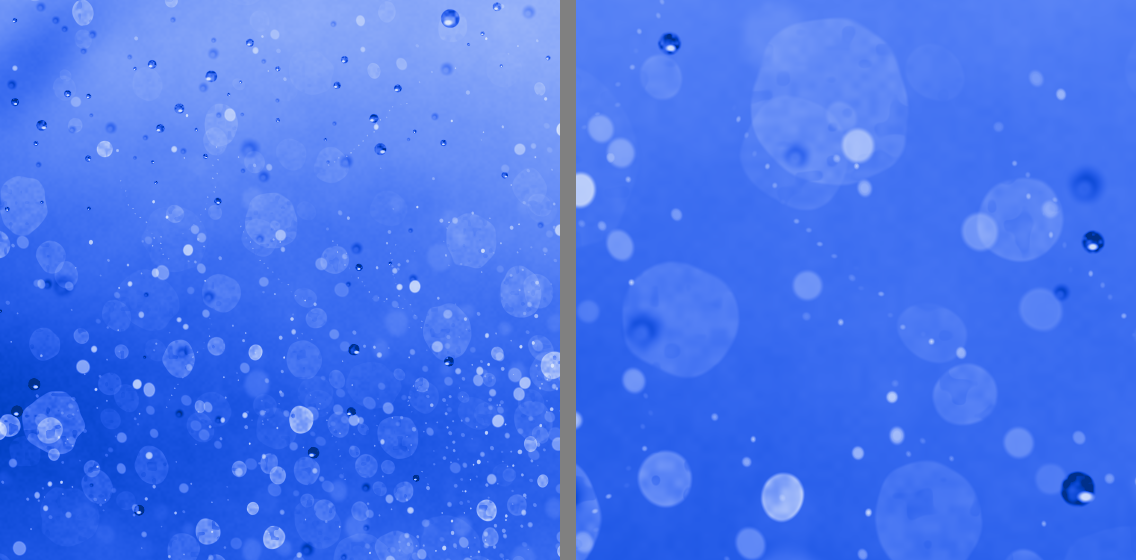
Left, the full canvas; right, a detail of the centre.
A Shadertoy shader for this texture:

```glsl
// Blue underwater haze with translucent discs, bright flecks and dark glinting droplets.

// Tone is the red level; green and blue follow from it.
const float TONE_LOW = 0.135;   // water at the bottom
const float TONE_RISE = 0.39;   // added towards the top
const float TONE_FLECK = 0.92;  // brightest flecks
const float TONE_DISC = 0.66;   // out-of-focus discs
const float HAZE = 0.13;        // broad clouds
const float WISP = 0.06;        // smaller clouds
const float GRAIN = 0.036;
const float EDGE = 0.0014;      // softness in canvas units
const float DROP_DARK = 0.36;
const float DOT_GAP = 0.011;    // spacing in trails
const int STRANDS = 9;          // dotted trails

float hash(vec2 p) {
  return fract(sin(dot(p, vec2(127.1, 311.7))) * 43758.5);
}

vec2 hash2(vec2 p) {
  return vec2(hash(p), hash(p + 37.3));
}

float noise(vec2 p) {
  vec2 i = floor(p), f = fract(p);
  f = f * f * (3.0 - 2.0 * f);
  return mix(mix(hash(i), hash(i + vec2(1, 0)), f.x),
             mix(hash(i + vec2(0, 1)), hash(i + vec2(1, 1)), f.x), f.y);
}

mat2 turn(float a) {
  return mat2(cos(a), sin(a), -sin(a), cos(a));
}

// Layered noise centred on zero
float cloud(vec2 p) {
  float sum = -0.47, gain = 0.5;
  for (int i = 0; i < 4; i++) {
    sum += gain * noise(p);
    p = 2.0 * turn(0.64) * p + 5.7;
    gain *= 0.5;
  }
  return sum;
}

float blob(vec2 p, vec2 centre, vec2 size, float angle) {
  vec2 q = turn(angle) * (p - centre) / size;
  return exp(-dot(q, q));
}

// Broad light and dark areas of the water
float waterTone(vec2 p) {
  float tone = TONE_LOW + TONE_RISE * pow(smoothstep(0.12, 1.08, p.y), 1.25);
  tone += 0.09 * (p.x - 0.5);
  tone -= 0.12 * blob(p, vec2(0, 0.28), vec2(0.22, 0.18), 0.0);
  tone -= 0.22 * blob(p, vec2(0.06, 0.89), vec2(0.17, 0.07), -0.7);
  tone -= 0.05 * blob(p, vec2(0.72, 0.24), vec2(0.22, 0.1), 0.3);
  tone += 0.05 * blob(p, vec2(0.45, 0.9), vec2(0.35, 0.09), -0.15);
  return tone + HAZE * cloud(p * vec2(3, 5) + 2.0) + WISP * cloud(p * 11.0 + 8.0);
}

// Scattered discs; chance holds the odds at the bottom, the top, and the pull to the right
float discs(vec2 p, float cells, float seed, vec2 radii, vec2 alphas, float soft, vec3 chance) {
  float clear = 1.0;
  float wobble = 0.9 + 0.2 * noise(p * 42.0 + seed);
  for (int k = 0; k < 9; k++) {
    vec2 id = floor(p * cells) + vec2(k % 3 - 1, k / 3 - 1);
    vec2 centre = (id + hash2(id + seed)) / cells;
    float odds = mix(chance.x, chance.y, smoothstep(0.15, 0.8, centre.y));
    odds *= 1.0 + chance.z * (centre.x - 0.5);
    odds *= 0.4 + 1.2 * smoothstep(0.25, 0.75, noise(centre * 7.0 + seed));
    if (hash(id + seed + 11.0) > odds) continue;
    vec2 pick = hash2(id + seed + 23.0);
    float radius = mix(radii.x, radii.y, pick.x * pick.x) * wobble;
    vec2 q = turn(0.5 + 1.2 * pick.y) * (p - centre);
    q.y *= 1.0 + 0.25 * hash(id + seed + 5.0);
    float d = length(q);
    float body = 1.0 - smoothstep(radius - soft, radius + soft, d);
    float rim = 0.85 + 0.15 * smoothstep(0.75, 0.95, d / radius);
    clear *= 1.0 - body * rim * mix(alphas.x, alphas.y, pick.y * pick.y);
  }
  return 1.0 - clear;
}

// Dark droplets: x is shade, y is glint
vec2 droplets(vec2 p, float cells, float seed, vec2 radii, vec2 chance) {
  vec2 sum = vec2(0);
  for (int k = 0; k < 9; k++) {
    vec2 id = floor(p * cells) + vec2(k % 3 - 1, k / 3 - 1);
    vec2 centre = (id + hash2(id + seed)) / cells;
    float odds = mix(chance.x, chance.y, smoothstep(0.35, 0.9, centre.y));
    if (hash(id + seed + 7.0) > odds * (1.4 - 0.8 * centre.x)) continue;
    vec2 pick = hash2(id + seed + 19.0);
    float radius = mix(radii.x, radii.y, pick.x * pick.x);
    float blurred = step(0.55, pick.y);
    float blur = mix(EDGE / radius, 0.7, blurred);
    vec2 q = (p - centre) / radius;
    float body = 1.0 - smoothstep(1.0 - blur, 1.0 + blur, length(q));
    float ring = smoothstep(0.2, 0.9, length(q + vec2(0.2, 0.3)));
    float patches = mix(0.35 + 1.2 * noise(q * 2.8 + id), 0.6, blurred);
    vec2 spot = q - vec2(0.5 * cos(pick.y * 9.0), -0.45);
    float glint = 1.0 - smoothstep(0.15, 0.5, length(spot * vec2(0.8, 1.2)));
    sum = max(sum, vec2(body * mix(0.35, 1.0, ring) * patches, glint * (1.0 - blurred)));
  }
  return sum;
}

// Faint broken chains of tiny dots
float trails(vec2 p) {
  float sum = 0.0;
  for (int i = 0; i < STRANDS; i++) {
    vec2 key = vec2(i, 3);
    vec2 q = turn(2.4 * hash(key + 9.0) - 1.2) * (p - 0.2 - 0.7 * hash2(key));
    float dotId = floor(q.y / DOT_GAP);
    vec2 jitter = hash2(vec2(dotId, i)) - 0.5;
    q.x += 0.012 * (sin(q.y * 28.0 + key.x) + jitter.x);
    q.y -= (dotId + 0.5 + 0.5 * jitter.y) * DOT_GAP;
    float strength = step(abs(dotId), 8.0) * hash(vec2(i, dotId + 50.0));
    sum += strength * (1.0 - smoothstep(0.0004, 0.0022, length(q)));
  }
  return min(sum, 1.0);
}

void mainImage(out vec4 fragColor, in vec2 fragCoord) {
  vec2 p = fragCoord / iResolution.y;
  float mottle = mix(noise(p * 190.0), noise(p * 85.0), 0.45);
  float pits = smoothstep(0.7, 0.82, noise(p * 105.0 + 4.0));
  float skin = 0.6 + 0.8 * mottle - 0.5 * pits;
  float tone = waterTone(p);
  // Large veils, soft glows and pale discs
  float veil = discs(p, 7.0, 5.0, vec2(0.03, 0.062), vec2(0.07, 0.38), EDGE, vec3(0.75, 0.55, 0.2));
  tone = mix(tone, TONE_DISC, skin * veil);
  veil = discs(p, 10.0, 29.0, vec2(0.018, 0.036), vec2(0.06, 0.42), EDGE, vec3(0.7, 0.28, 0.5));
  tone = mix(tone, TONE_DISC, skin * veil);
  float glow = discs(p, 15.0, 41.0, vec2(0.01, 0.024), vec2(0.04, 0.3), 0.008, vec3(0.6, 0.08, 1.1));
  tone = mix(tone, TONE_DISC, glow);
  float pale = discs(p, 14.0, 73.0, vec2(0.011, 0.027), vec2(0.12, 0.85), EDGE, vec3(0.38, 0.08, 0.9));
  tone = mix(tone, TONE_DISC + 0.08, skin * pale);
  // Dark droplets
  vec2 drops = droplets(p, 26.0, 12.0, vec2(0.0025, 0.01), vec2(0.05, 0.27));
  drops = max(drops, droplets(p, 10.0, 57.0, vec2(0.01, 0.02), vec2(0.03, 0.16)));
  tone = mix(tone - DROP_DARK * drops.x, TONE_FLECK, 0.85 * drops.y);
  // Bright flecks, specks and trails
  float fleck = discs(p, 28.0, 91.0, vec2(0.004, 0.013), vec2(0.15, 0.9), 0.0022, vec3(0.46, 0.06, 1.4));
  float speck = discs(p, 65.0, 133.0, vec2(0.001, 0.004), vec2(0.2, 0.95), EDGE, vec3(0.2, 0.02, 1.2));
  tone = mix(tone, TONE_FLECK, max(max(fleck, speck), 0.45 * trails(p)));
  // Grain and blue ramp
  tone = clamp(tone + GRAIN * (mottle - 0.5), -0.08, 1.0);
  vec3 color = vec3(tone, 0.25 + 0.76 * tone, 0.96 + 0.03 * tone - 0.2 * exp(-9.0 * tone));
  fragColor = vec4(clamp(color, 0.0, 1.0), 1.0);
}
```
